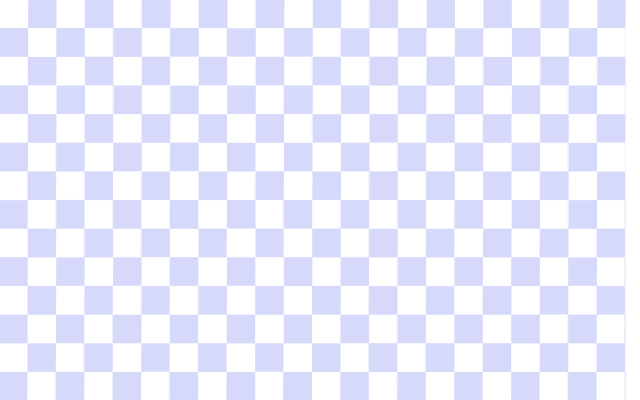
This pattern is drawn by a Shadertoy shader. Its source:

```glsl
const vec3 WHITE = vec3(1.0);
const vec3 LAVENDER = vec3(0.84, 0.85, 0.98);

// Lengths are fractions of the canvas height
const vec2 CELL = vec2(0.07115, 0.07163);
const vec2 FIRST_EDGE = vec2(0.0704, 0.0703);
const float LEAN = 0.0021;
const float SHEET_WIDTH = 1.5642;

// Lengths below are fractions of a cell
const float WOBBLE = 0.012;
const float FRINGE_WIDTH = 0.035;
const float FRINGE_OPACITY = 0.4;

vec2 hash22(vec2 p) {
    vec3 q = fract(vec3(p.xyx) * vec3(0.1031, 0.1030, 0.0973));
    q += dot(q, q.yzx + 33.33);
    return fract((q.xx + q.yz) * q.zy);
}

// Antialiased coverage of the box between two corners
float boxCoverage(vec2 p, vec2 low, vec2 high, vec2 pixel) {
    vec2 inside = clamp(min(p - low, high - p) / pixel + 0.5, 0.0, 1.0);
    return inside.x * inside.y;
}

// One square with slightly uneven corners and an occasional pale left fringe
float squareCoverage(vec2 p, vec2 id, vec2 pixel) {
    vec2 low = id + (hash22(id + 7.0) - 0.5) * WOBBLE;
    vec2 high = id + 1.0 + (hash22(id + 61.0) - 0.5) * WOBBLE;
    float solid = boxCoverage(p, low, high, pixel);
    float hasFringe = step(0.5, hash22(id + 113.0).x);
    vec2 fringeLow = low - vec2(FRINGE_WIDTH * hasFringe, 0.0);
    float fringe = boxCoverage(p, fringeLow, high, pixel) * FRINGE_OPACITY;
    return max(solid, fringe);
}

// Odd squares are filled; neighbours are checked since edges may overlap
float checkerCoverage(vec2 p, vec2 pixel) {
    float coverage = 0.0;
    vec2 cell = floor(p);
    for (int y = -1; y <= 1; y++) {
        for (int x = -1; x <= 1; x++) {
            vec2 id = cell + vec2(x, y);
            float filled = mod(id.x + id.y, 2.0);
            coverage = max(coverage, filled * squareCoverage(p, id, pixel));
        }
    }
    return coverage;
}

void mainImage(out vec4 fragColor, in vec2 fragCoord) {
    float pixel = 1.0 / iResolution.y;
    vec2 pos = fragCoord * pixel;

    // Grid rows count downward from the top, with a slight lean to the left
    float depth = 1.0 - pos.y;
    vec2 grid = (vec2(pos.x + LEAN * depth, depth) - FIRST_EDGE) / CELL + 1.0;
    float coverage = checkerCoverage(grid, pixel / CELL);

    // Blank margin on the right
    coverage *= clamp((SHEET_WIDTH - pos.x) / pixel + 0.5, 0.0, 1.0);
    fragColor = vec4(mix(WHITE, LAVENDER, coverage), 1.0);
}
```
